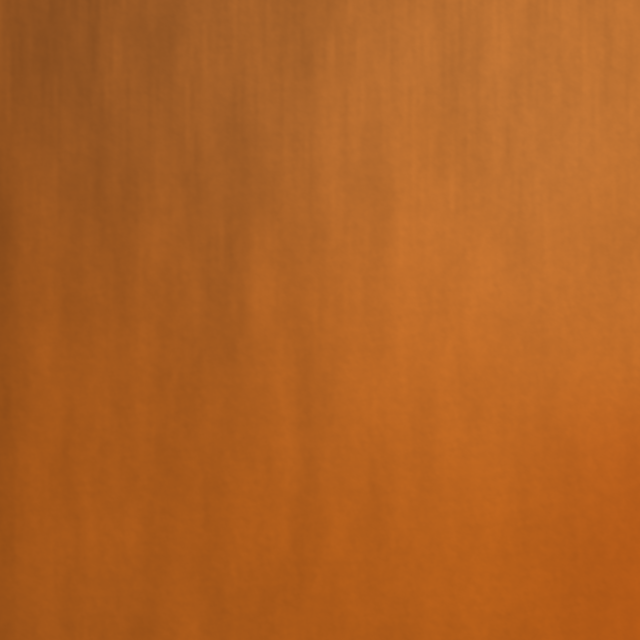
Give the GLSL for this texture, as a Shadertoy shader.

```glsl
#define TOP_LEFT vec3(0.550, 0.312, 0.125)
#define TOP_RIGHT vec3(0.738, 0.442, 0.195)
#define LOW_LEFT vec3(0.625, 0.330, 0.098)
#define LOW_RIGHT vec3(0.708, 0.366, 0.098)
#define GLOW_COLOR vec3(0.050, 0.036, 0.024)
#define STREAK_SCALE vec2(27.0, 5.5)
#define STREAK_DEPTH 0.17
#define FIBER_DEPTH 0.045
#define MOTTLE_SCALE 105.0
#define MOTTLE_DEPTH 0.065

float hash(vec2 p) {
    return fract(sin(dot(p, vec2(127.1, 311.7))) * 43758.5453);
}

float noise(vec2 p) {
    vec2 cell = floor(p);
    vec2 f = fract(p);
    f = f * f * (3.0 - 2.0 * f);
    float low = mix(hash(cell), hash(cell + vec2(1.0, 0.0)), f.x);
    float high = mix(hash(cell + vec2(0.0, 1.0)), hash(cell + vec2(1.0, 1.0)), f.x);
    return mix(low, high, f.y);
}

// Layered noise, centred on zero
float layeredNoise(vec2 p) {
    float sum = 0.0;
    float weight = 0.5;
    for (int i = 0; i < 3; i++) {
        sum += weight * (noise(p) - 0.5);
        p = p * 2.03 + vec2(17.3, 9.1);
        weight *= 0.5;
    }
    return sum;
}

// Broad light: dull brown at upper left, tan at upper right, orange below
vec3 baseColor(vec2 uv) {
    float across = smoothstep(-0.1, 0.92, uv.x);
    float up = smoothstep(0.1, 0.95, uv.y + 0.12 * (uv.x - 0.5));
    vec3 color = mix(mix(LOW_LEFT, LOW_RIGHT, across),
                     mix(TOP_LEFT, TOP_RIGHT, across), up);
    vec2 fromGlow = (uv - vec2(0.74, 0.50)) / vec2(0.36, 0.36);
    color += GLOW_COLOR * exp(-dot(fromGlow, fromGlow));

    // Saturated patch at the lower right
    float patchMask = smoothstep(0.74, 1.05, uv.x) * (1.0 - smoothstep(0.28, 0.46, uv.y));
    return color * (1.0 - patchMask * vec3(0.02, 0.07, 0.14));
}

void mainImage(out vec4 fragColor, in vec2 fragCoord) {
    vec2 uv = fragCoord / iResolution.xy;
    vec3 color = baseColor(uv);

    // Soft broken vertical streaks, fading toward the lower right
    vec2 bent = uv + vec2(0.01 * (noise(uv * vec2(9.0, 14.0)) - 0.5), 0.0);
    float streaks = layeredNoise(bent * STREAK_SCALE);
    float columns = noise(vec2(bent.x * 17.0, bent.y * 1.6 + 30.0)) - 0.5;
    float fade = mix(1.0, 0.5, smoothstep(0.1, 0.9, uv.x)) * mix(0.85, 1.1, uv.y);
    color *= 1.0 + STREAK_DEPTH * fade * (streaks + 0.35 * columns);

    // Thin fibers near the top
    float fibers = noise(uv * vec2(150.0, 13.0)) - 0.5;
    color *= 1.0 + FIBER_DEPTH * fibers * mix(0.25, 1.0, smoothstep(0.4, 1.0, uv.y));

    // Cloudy blotches, fine slanted mottling and slow hue drift
    color *= 1.0 + 0.04 * layeredNoise(uv * vec2(16.0, 13.0) + 80.0);
    vec2 slanted = mat2(0.85, 0.55, -0.45, 1.0) * uv;
    color *= 1.0 + MOTTLE_DEPTH * layeredNoise(slanted * MOTTLE_SCALE);
    float drift = layeredNoise(uv * vec2(6.0, 4.0) + 50.0);
    color *= 1.0 + drift * vec3(0.02, 0.04, 0.12);

    fragColor = vec4(clamp(color, 0.0, 1.0), 1.0);
}
```
